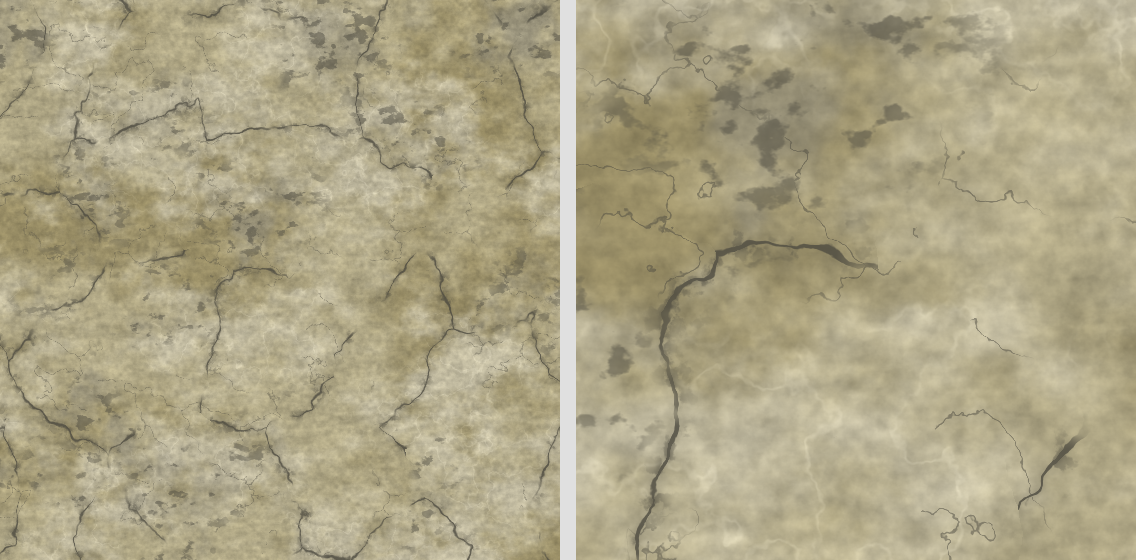
Left: the whole. Right: its middle third, enlarged.
Give the GLSL for this texture, as a Shadertoy shader.

```glsl
float hash(vec2 p) {
    vec3 q = fract(p.xyx * 0.1031);
    q += dot(q, q.yzx + 33.33);
    return fract((q.x + q.y) * q.z);
}

float noise(vec2 p) {
    vec2 i = floor(p), f = fract(p);
    f = f * f * (3.0 - 2.0 * f);
    return mix(mix(hash(i), hash(i + vec2(1, 0)), f.x),
               mix(hash(i + vec2(0, 1)), hash(i + vec2(1, 1)), f.x), f.y);
}

float fbm(vec2 p) {
    float sum = 0.0, amp = 0.516;
    for (int i = 0; i < 5; i++) {
        sum += amp * noise(p);
        p = mat2(1.6, 1.2, -1.2, 1.6) * p + 17.3;
        amp *= 0.5;
    }
    return sum;
}

vec2 cellPoint(vec2 cell) {
    return cell + 0.1 + 0.8 * vec2(hash(cell + 5.7), hash(cell + 41.2));
}

// Distance to the nearest cell border; a share of the borders is left out
float crackDistance(vec2 p, float missing) {
    vec2 home = floor(p), nearCell = home, nearVec = vec2(9);
    for (int y = -1; y <= 1; y++)
    for (int x = -1; x <= 1; x++) {
        vec2 cell = home + vec2(x, y), v = cellPoint(cell) - p;
        if (dot(v, v) < dot(nearVec, nearVec)) { nearVec = v; nearCell = cell; }
    }
    float dist = 2.0;
    for (int y = -2; y <= 2; y++)
    for (int x = -2; x <= 2; x++) {
        vec2 cell = nearCell + vec2(x, y), v = cellPoint(cell) - p;
        if ((x == 0 && y == 0) || hash(cell + nearCell + 3.1) < missing) continue;
        dist = min(dist, dot(0.5 * (nearVec + v), normalize(v - nearVec)));
    }
    return dist;
}

float line(float dist, float width, float pixel) {
    return 1.0 - smoothstep(width - pixel, width + pixel, dist);
}

void mainImage(out vec4 fragColor, in vec2 fragCoord) {
    vec2 uv = fragCoord / iResolution.y;
    float pixel = 0.9 / iResolution.y;

    // Stained plaster: olive, straw, pale and grey patches
    float blotch = fbm(uv * 5.0 + 2.0);
    float wear = fbm(uv * vec2(6.0, 7.5) + 31.0);
    float mottle = fbm(uv * vec2(24.0, 34.0) + 9.0);
    float damp = fbm(uv * 6.5 + 73.0);
    vec3 wall = mix(vec3(0.61, 0.565, 0.405), vec3(0.70, 0.665, 0.53),
                    smoothstep(0.3, 0.6, 0.75 * blotch + 0.25 * mottle));
    wall = mix(wall, vec3(0.76, 0.735, 0.64),
               0.85 * smoothstep(0.45, 0.72, 0.65 * wear + 0.35 * mottle));
    wall = mix(wall, vec3(0.58, 0.56, 0.485),
               0.7 * smoothstep(0.5, 0.72, 0.7 * damp + 0.3 * fbm(uv * 30.0 + 50.0)));

    // Brushed streaks and fine grain
    float streaks = fbm(uv * vec2(28.0, 110.0) + 12.0);
    float grain = fbm(uv * 130.0 + 4.0);
    wall *= 1.0 + 0.16 * (streaks - 0.5) + 0.26 * (grain - 0.5) + 0.14 * (mottle - 0.5);

    // Pale scratches in the worn areas
    float scratch = 1.0 - smoothstep(0.0, 0.035, abs(fbm(uv * 22.0 + 64.0) - 0.5));
    wall += 0.05 * scratch * smoothstep(0.42, 0.65, wear);

    // Jagged main cracks and thin branches
    vec2 bend = vec2(fbm(uv * 7.0 + 20.0), fbm(uv * 7.0 + 90.0)) - 0.5;
    vec2 jag = vec2(fbm(uv * 45.0 + 15.0), fbm(uv * 45.0 + 55.0)) - 0.5;
    vec2 warped = uv + 0.13 * bend + 0.014 * jag;
    float mainDist = crackDistance(warped * vec2(5.2, 4.2) + 7.0, 0.25) / 4.7;
    float thinDist = crackDistance((warped + 0.03 * jag) * vec2(13.0, 15.0) + 40.0, 0.5) / 14.0;
    float breaks = smoothstep(0.3, 0.52, fbm(uv * 16.0 + 33.0));
    float mainCrack = line(mainDist, 0.0004 + 0.0024 * noise(uv * 35.0), pixel) * breaks;
    float thinCrack = line(thinDist, 0.0007, pixel)
                    * smoothstep(0.5, 0.62, fbm(uv * 9.0 + 81.0));

    // Crumbled rims and dark specks
    float crumbs = smoothstep(0.56, 0.68, fbm(uv * 95.0 + 28.0));
    float rim = exp(-mainDist * 130.0) * breaks;
    float specks = smoothstep(0.62, 0.72, fbm(uv * vec2(42.0, 60.0) + 37.0))
                 * smoothstep(0.42, 0.62, damp);
    wall *= 1.0 - 0.13 * rim;

    float dark = max(0.78 * mainCrack, 0.5 * thinCrack);
    dark = max(dark, max(0.6 * crumbs * rim, 0.5 * specks));
    wall = mix(wall, vec3(0.30, 0.29, 0.25), dark);

    fragColor = vec4(clamp(wall, 0.0, 1.0), 1.0);
}
```
